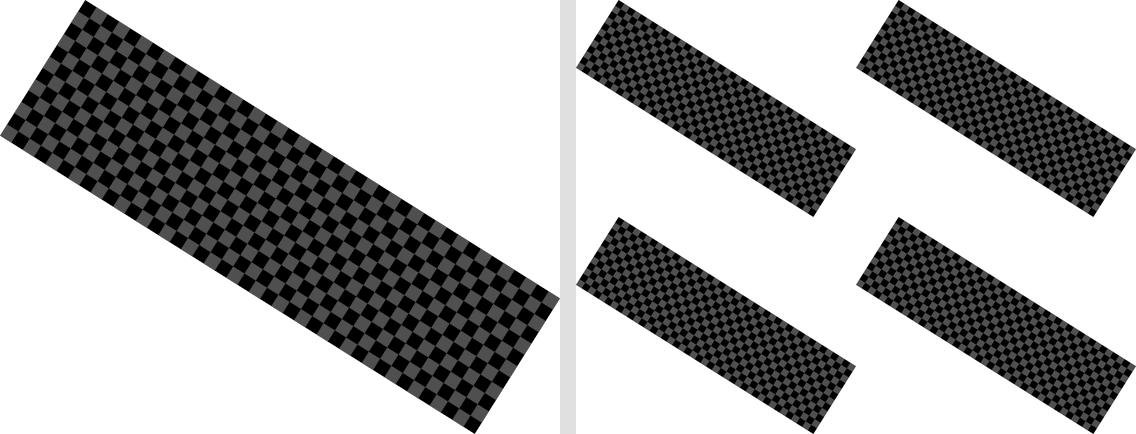
Left: one tile. Right: repeated 2 by 2.
Write a WebGL 2 fragment shader that draws this pattern.

```glsl
#version 300 es
precision highp float;
// A tilted two-tone checkerboard band on white, its four corners touching the
// four canvas sides. The cell step is solved from the canvas proportions, so
// whole cells fill the band and the plain margins join when tiled.

uniform vec2 u_resolution;
out vec4 fragColor;

const vec2 CELL_COUNT = vec2(42.0, 12.0);   // cells along and across the band
const vec3 PAPER = vec3(1.0);
const vec3 DARK_CELL = vec3(0.0);
const vec3 LIGHT_CELL = vec3(0.31);

// Step along the band whose bounding box is exactly the canvas.
vec2 fittedStep(vec2 canvas) {
    float det = CELL_COUNT.x * CELL_COUNT.x - CELL_COUNT.y * CELL_COUNT.y;
    return (CELL_COUNT.x * canvas - CELL_COUNT.y * canvas.yx) / det;
}

// Smoothed square wave per axis: +1 in even cells, -1 in odd cells.
vec2 squareWave(vec2 cell, float pixel) {
    vec2 edgeDistance = abs(mod(cell - 0.5, 2.0) - 1.0) - 0.5;
    return clamp(2.0 * edgeDistance / pixel, -1.0, 1.0);
}

void main() {
    // Canvas units: height is 1, origin at the centre.
    vec2 canvas = vec2(u_resolution.x / u_resolution.y, 1.0);
    vec2 p = gl_FragCoord.xy / u_resolution.y - 0.5 * canvas;

    // Cell coordinates, counted from the top corner of the band.
    vec2 cellStep = fittedStep(canvas);
    vec2 along = vec2(cellStep.x, -cellStep.y);
    vec2 across = -cellStep.yx;
    vec2 centred = vec2(dot(p, along), dot(p, across)) / dot(cellStep, cellStep);
    vec2 cell = centred + 0.5 * CELL_COUNT;
    float pixel = 1.0 / (length(cellStep) * u_resolution.y);

    // Checker: cells of equal parity on both axes are dark.
    vec2 wave = squareWave(cell, pixel);
    vec3 checker = mix(LIGHT_CELL, DARK_CELL, 0.5 + 0.5 * wave.x * wave.y);

    // Band outline.
    vec2 inside = 0.5 * CELL_COUNT - abs(centred);
    vec2 coverage = clamp(inside / pixel + 0.5, 0.0, 1.0);
    fragColor = vec4(mix(PAPER, checker, coverage.x * coverage.y), 1.0);
}
```
